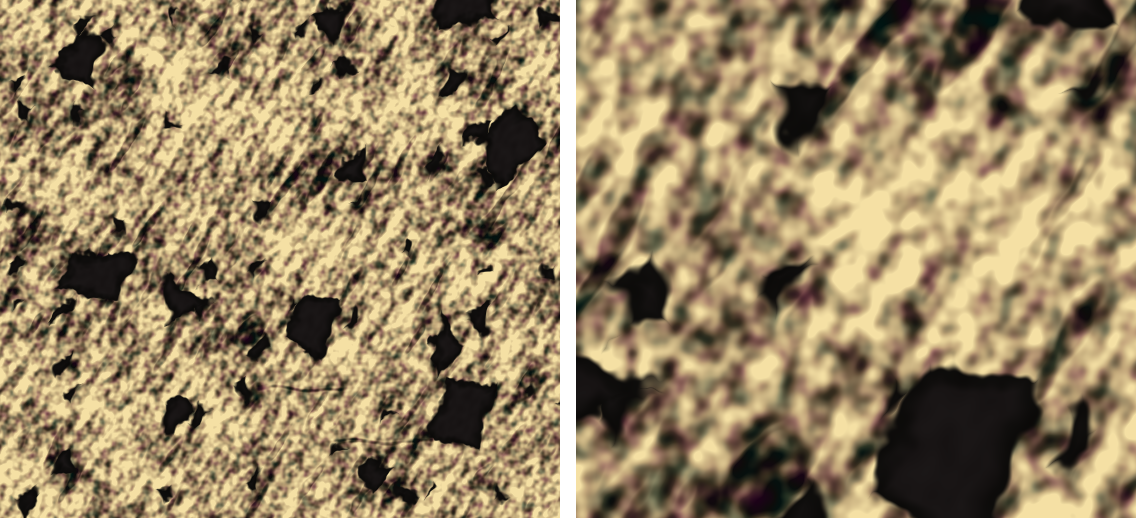
Left: the whole. Right: its middle third, enlarged.
This texture is drawn by a Shadertoy shader. Its source:

```glsl
// Pitted, brushed brass-coloured metal: speckled grain, slanted scratches and black angular holes.

const vec3 CREAM  = vec3(0.96, 0.88, 0.645);
const vec3 TAN    = vec3(0.75, 0.65, 0.47);
const vec3 UMBER  = vec3(0.56, 0.47, 0.35);
const vec3 BROWN  = vec3(0.40, 0.32, 0.23);
const vec3 SHADOW = vec3(0.22, 0.18, 0.12);
const vec3 BLACK  = vec3(0.05, 0.045, 0.04);
const vec3 PIT_FLOOR = vec3(0.095, 0.08, 0.08);
const vec3 PURPLE = vec3(0.022, -0.014, 0.020);
const vec3 TEAL   = vec3(-0.022, 0.014, 0.012);

const vec2 BRUSH_DIR = vec2(0.53, 0.848);   // direction of the brushing
const vec2 GRAIN_FREQ = vec2(74.0, 48.0);   // across, along the brushing
const vec2 CLUMP_FREQ = vec2(34.0, 17.0);
const vec2 STREAK_FREQ = vec2(48.0, 7.0);
const float FINE_FREQ = 108.0;
const float PATCH_FREQ = 7.0;
const float NOISE_GAIN = 4.6;               // brings noise to unit deviation
const float GRAIN_AMP = 0.56;
const float FINE_AMP = 0.26;
const float CLUMP_AMP = 0.34;
const float STREAK_AMP = 0.36;
const float PATCH_AMP = 0.28;
const float SCRATCH_DEPTH = 1.3;
const float TONE_BIAS = 0.20;
const float BIG_CELL = 0.27;
const float SMALL_CELL = 0.09;
const float EDGE = 0.006;

vec2 hash2(vec2 p) {
    vec3 q = fract(p.xyx * vec3(0.1031, 0.1030, 0.0973));
    q += dot(q, q.yzx + 33.33);
    return fract((q.xx + q.yz) * q.zy);
}

vec2 gradientAt(vec2 cell) {
    float a = 6.2832 * hash2(cell + 211.0).x;
    return vec2(cos(a), sin(a));
}

// Gradient noise of roughly unit deviation
float noise(vec2 p) {
    vec2 i = floor(p), f = p - i;
    vec2 u = f * f * f * (f * (f * 6.0 - 15.0) + 10.0);
    vec2 e = vec2(1.0, 0.0);
    float low  = mix(dot(gradientAt(i), f), dot(gradientAt(i + e), f - e), u.x);
    float high = mix(dot(gradientAt(i + e.yx), f - e.yx),
                     dot(gradientAt(i + 1.0), f - 1.0), u.x);
    return NOISE_GAIN * mix(low, high, u.y);
}

// Coordinates across and along the brushing
vec2 toBrush(vec2 p) {
    return vec2(dot(p, vec2(BRUSH_DIR.y, -BRUSH_DIR.x)), dot(p, BRUSH_DIR));
}

// Distance to scattered three- or four-sided holes, one at most per cell
float pits(vec2 p, float cell, vec2 radii, float share, float stretch, float seed) {
    float nearest = 1.0;
    vec2 home = floor(p / cell);
    for (int y = -1; y <= 1; y++)
    for (int x = -1; x <= 1; x++) {
        vec2 id = home + vec2(x, y);
        vec2 pick = hash2(id + seed);
        if (pick.x > share) continue;
        vec2 centre = (id + 0.2 + 0.6 * hash2(id + seed + 17.0)) * cell;
        vec2 q = toBrush(p - centre) * vec2(1.0, stretch);
        float radius = mix(radii.x, radii.y, pick.y);
        float turn = fract(pick.y * 7.0) < 0.5 ? 2.0944 : 1.5708;
        float d = 0.66 * length(q) - radius;
        for (int side = 0; side < 4; side++) {
            vec2 r = hash2(id + seed + 31.0 + 7.0 * float(side));
            float a = turn * float(side) + 0.9 * r.x + 16.0 * pick.x;
            d = max(d, dot(q, vec2(cos(a), sin(a))) - radius * mix(0.5, 1.1, r.y));
        }
        nearest = min(nearest, d);
    }
    return nearest;
}

// A few thin, nearly level hairline cracks
float cracks(vec2 p) {
    float dark = 0.0;
    for (int i = 0; i < 3; i++) {
        vec2 r = hash2(vec2(float(i) * 5.0, 91.0));
        vec2 q = p - vec2(r.x, 0.05 + 0.25 * r.y);
        q.y += 0.003 * noise(vec2(p.x * 14.0, float(i) * 9.0));
        dark = max(dark, smoothstep(0.005, 0.0, abs(q.y)) * smoothstep(0.12, 0.04, abs(q.x)));
    }
    return dark;
}

// Linear blend weight between two tones
float ramp(float a, float b, float t) {
    return clamp((t - a) / (b - a), 0.0, 1.0);
}

// Tone in standard deviations to metal colour
vec3 metal(float t) {
    vec3 c = mix(BLACK, SHADOW, ramp(-2.5, -1.55, t));
    c = mix(c, BROWN, ramp(-1.55, -0.95, t));
    c = mix(c, UMBER, ramp(-0.95, -0.38, t));
    c = mix(c, TAN, ramp(-0.38, 0.26, t));
    return mix(c, CREAM, ramp(0.26, 1.25, t));
}

void mainImage(out vec4 fragColor, in vec2 fragCoord) {
    vec2 p = fragCoord / iResolution.y;
    vec2 b = toBrush(p);

    // Grain, brushing and broad patches
    float patches = noise(p * PATCH_FREQ + 3.0);
    float grain = noise(b * GRAIN_FREQ);
    float fine = noise(p * FINE_FREQ + 40.0);
    float clump = noise(b * CLUMP_FREQ + 95.0);
    float streak = noise(b * STREAK_FREQ + 70.0);
    float tone = GRAIN_AMP * grain + FINE_AMP * fine + CLUMP_AMP * clump
               + STREAK_AMP * streak + PATCH_AMP * patches + TONE_BIAS;

    // Broken dark scratches
    float scratch = noise(b * STREAK_FREQ * vec2(0.9, 1.4) + 130.0) + 0.25 * grain;
    tone -= SCRATCH_DEPTH * smoothstep(1.0, 2.0, scratch - 0.35 * patches);
    tone -= 1.2 * cracks(p);

    // Holes with ragged outlines
    vec2 warp = vec2(noise(p * 24.0 + 9.0), noise(p * 24.0 + 57.0));
    vec2 ragged = p + 0.005 * warp + 0.0014 * vec2(grain, fine);
    float d = pits(ragged, BIG_CELL, vec2(0.022, 0.072), 0.68, 0.85, 5.0);
    d = min(d, pits(ragged, SMALL_CELL, vec2(0.007, 0.017), 0.34, 0.7, 63.0));
    tone -= 0.8 * smoothstep(0.018, 0.0, d) * smoothstep(-0.6, 0.8, noise(p * 30.0 + 23.0));

    // Faint colour fringes in the darker grain
    vec3 col = metal(tone);
    float tint = noise(p * 62.0 + 160.0);
    float fringe = smoothstep(0.9, -0.6, tone);
    col += fringe * (PURPLE * max(tint, 0.0) + TEAL * max(-tint, 0.0));

    // Hole interiors: black lip, slightly lighter floor
    vec3 hole = mix(BLACK, PIT_FLOOR, smoothstep(0.003, 0.018, -d)) + 0.004 * grain;
    float soft = max(EDGE, 1.0 / iResolution.y);
    col = mix(col, hole, smoothstep(0.5 * soft, -0.5 * soft, d));

    fragColor = vec4(clamp(col, 0.0, 1.0), 1.0);
}
```
